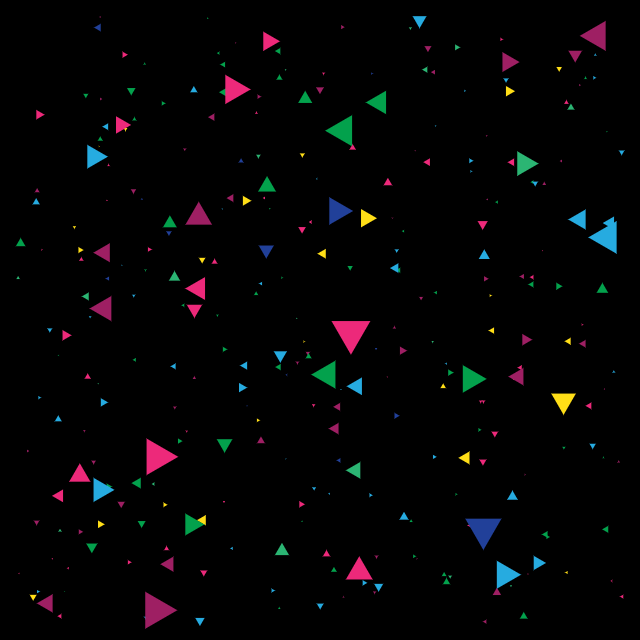
Write a Shadertoy shader that draws this background.

```glsl
// Scattered bright equilateral triangles of many sizes on black.
#define COUNT 300
#define LARGE_SIZE 0.045   // extra side length of the few largest
#define SIZE_FALLOFF 12.0  // how quickly large triangles become rare
#define SMALL_SIZE 0.0135  // side length where the small ones begin
#define MIN_SIZE 0.001
#define MARGIN 0.025
#define JITTER 0.09
#define SEED 3.0

// Two random values in 0..1 from one number
vec2 hash2(float n) {
    vec3 p = fract(vec3(n) * vec3(0.1031, 0.1030, 0.0973));
    p += dot(p, p.yzx + 33.33);
    return fract((p.xx + p.yz) * p.zy);
}

// Signed distance to an equilateral triangle pointing up
float triangleDistance(vec2 p, float side) {
    float inradius = side * 0.2887;
    return max(-p.y, abs(p.x) * 0.866 + p.y * 0.5) - inradius;
}

// Turns by a whole number of quarter turns
vec2 quarterTurn(vec2 p, float turns) {
    if (turns < 1.0) return p;
    if (turns < 2.0) return -p;
    if (turns < 3.0) return vec2(p.y, -p.x);
    return vec2(-p.y, p.x);
}

// Weighted choice of colour
vec3 palette(float t) {
    if (t < 0.20) return vec3(0.93, 0.16, 0.48); // pink
    if (t < 0.40) return vec3(0.15, 0.67, 0.88); // sky blue
    if (t < 0.61) return vec3(0.01, 0.63, 0.30); // green
    if (t < 0.80) return vec3(0.62, 0.12, 0.39); // plum
    if (t < 0.88) return vec3(1.00, 0.87, 0.09); // yellow
    if (t < 0.95) return vec3(0.17, 0.71, 0.45); // mint
    return vec3(0.13, 0.25, 0.60);               // navy
}

void mainImage(out vec4 fragColor, in vec2 fragCoord) {
    float pixel = 1.0 / iResolution.y;
    vec2 uv = fragCoord * pixel;
    vec2 extent = vec2(iResolution.x * pixel, 1.0);
    vec3 color = vec3(0.0);

    // Small triangles first, so that large ones lie on top
    for (int i = COUNT - 1; i >= 0; i--) {
        float n = float(i);
        float rank = n / float(COUNT);
        vec2 shift = hash2(n + SEED * 17.0);
        vec2 pick = hash2(n + SEED * 31.0 + 400.0);

        // Evenly spread centres, loosened by jitter
        vec2 center = fract(n * vec2(0.7549, 0.5698) + 0.5 + (shift - 0.5) * 2.0 * JITTER);
        float side = LARGE_SIZE * exp(-SIZE_FALLOFF * rank)
                   + SMALL_SIZE * (1.0 - rank) + MIN_SIZE;
        side *= 0.85 + 0.3 * pick.y;
        center = mix(vec2(MARGIN + side * 0.3), vec2(1.0 - MARGIN - side * 0.3), center);

        vec2 p = quarterTurn(uv - center * extent, floor(pick.x * 4.0));
        float coverage = clamp(0.5 - triangleDistance(p, side) / pixel, 0.0, 1.0);
        float hue = fract(n * 0.618 + 0.1 * shift.x + 0.05);
        color = mix(color, palette(hue), coverage);
    }
    fragColor = vec4(color, 1.0);
}
```
